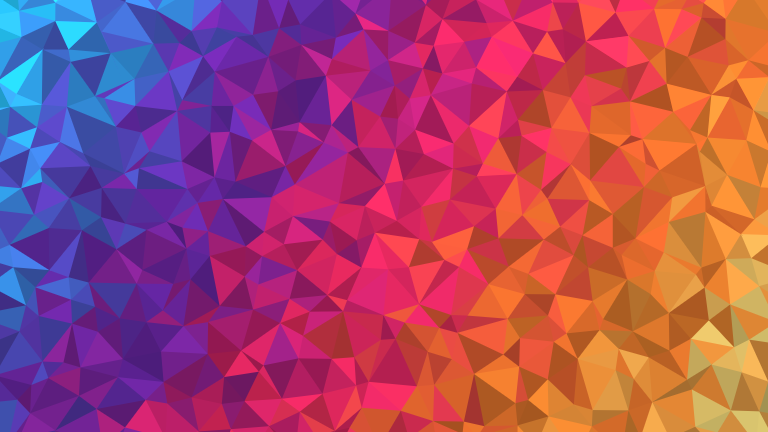
This background is drawn by a Shadertoy shader. Its source:

```glsl
// Low-poly mesh of shaded triangles over a diagonal cyan-violet-red-orange gradient.

#define ROWS 14.5         // mesh cells per canvas height
#define TILT 0.42         // mesh rotation in radians
#define JITTER 0.84       // vertex displacement, in cells
#define SLANT 0.25        // share of the gradient that runs downward
#define HUE_SPREAD 0.18   // random shift along the gradient per facet
#define LIGHT_SPREAD 0.42 // random brightness range per facet

const int LAST_STOP = 11;
const vec3 PALETTE[12] = vec3[12](
    vec3(0.14, 0.75, 0.94), vec3(0.20, 0.53, 0.84), vec3(0.28, 0.27, 0.68),
    vec3(0.37, 0.14, 0.60), vec3(0.52, 0.12, 0.51), vec3(0.72, 0.12, 0.40),
    vec3(0.85, 0.15, 0.35), vec3(0.83, 0.29, 0.22), vec3(0.83, 0.38, 0.16),
    vec3(0.86, 0.48, 0.17), vec3(0.84, 0.59, 0.27), vec3(0.83, 0.75, 0.42));

// Integer hash: two random values in 0..1 for a lattice point and a salt
vec2 hash2(vec2 cell, int salt) {
    uvec2 q = uvec2(ivec2(cell) + 4096 + salt * 977);
    q = q * 1664525u + 1013904223u;
    q.x += q.y * 1664525u;
    q.y += q.x * 1664525u;
    q ^= q >> 16u;
    q.x += q.y * 1664525u;
    q.y += q.x * 1664525u;
    q ^= q >> 16u;
    return vec2(q & 65535u) / 65535.0;
}

float cross2(vec2 a, vec2 b) { return a.x * b.y - a.y * b.x; }

vec2 meshVertex(vec2 cell) {
    return cell + (hash2(cell, 0) - 0.5) * JITTER;
}

vec3 gradient(float t) {
    float s = clamp(t, 0.0, 1.0) * float(LAST_STOP);
    int i = min(int(s), LAST_STOP - 1);
    return mix(PALETTE[i], PALETTE[i + 1], s - float(i));
}

// Distance to the line a-b, positive on its left side
float edgeSide(vec2 p, vec2 a, vec2 b) {
    return cross2(b - a, p - a) / length(b - a);
}

// Distance inside a triangle, negative outside
float triangleInside(vec2 p, vec2 a, vec2 b, vec2 c) {
    float winding = sign(cross2(b - a, c - a));
    vec3 d = winding * vec3(edgeSide(p, a, b), edgeSide(p, b, c), edgeSide(p, c, a));
    return min(d.x, min(d.y, d.z));
}

// True if the diagonal a-c splits the quad a, b, c, d without leaving it
bool splits(vec2 a, vec2 b, vec2 c, vec2 d) {
    return cross2(c - a, b - a) * cross2(c - a, d - a) < 0.0;
}

// Flat colour of a facet, from its centre in canvas heights
vec3 facetColor(vec2 center, vec2 random) {
    vec2 uv = center * vec2(iResolution.y / iResolution.x, 1.0);
    float t = mix(uv.x, 1.0 - uv.y, SLANT) + (random.x - 0.5) * HUE_SPREAD;
    float light = 1.0 + (random.y - 0.5) * LIGHT_SPREAD;
    return gradient(t) * light * mix(0.95, 1.07, uv.y);
}

void mainImage(out vec4 fragColor, in vec2 fragCoord) {
    mat2 turn = mat2(cos(TILT), sin(TILT), -sin(TILT), cos(TILT));
    vec2 p = turn * (fragCoord / iResolution.y) * ROWS;
    float pixel = ROWS / iResolution.y;
    vec4 sum = vec4(0.0);

    // Facets of the surrounding cells, blended by pixel coverage
    for (int y = -1; y <= 1; y++)
    for (int x = -1; x <= 1; x++) {
        vec2 cell = floor(p) + vec2(x, y);
        vec2 a = meshVertex(cell);
        vec2 b = meshVertex(cell + vec2(1, 0));
        vec2 c = meshVertex(cell + vec2(1, 1));
        vec2 d = meshVertex(cell + vec2(0, 1));

        // Rotate the corners so that a-c is the shorter valid diagonal
        bool shorter = distance(b, d) < distance(a, c);
        if (!splits(a, b, c, d) || (shorter && splits(b, c, d, a))) {
            vec2 first = a;
            a = b; b = c; c = d; d = first;
        }

        for (int k = 0; k < 2; k++) {
            vec2 tip = k == 0 ? b : d;
            float inside = triangleInside(p, a, tip, c);
            float coverage = clamp(inside / pixel + 0.5, 0.0, 1.0);
            if (coverage > 0.0) {
                vec2 center = ((a + tip + c) / 3.0) * turn / ROWS;
                sum += coverage * vec4(facetColor(center, hash2(cell, k + 1)), 1.0);
            }
        }
    }
    fragColor = vec4(sum.rgb / max(sum.a, 0.001), 1.0);
}
```
